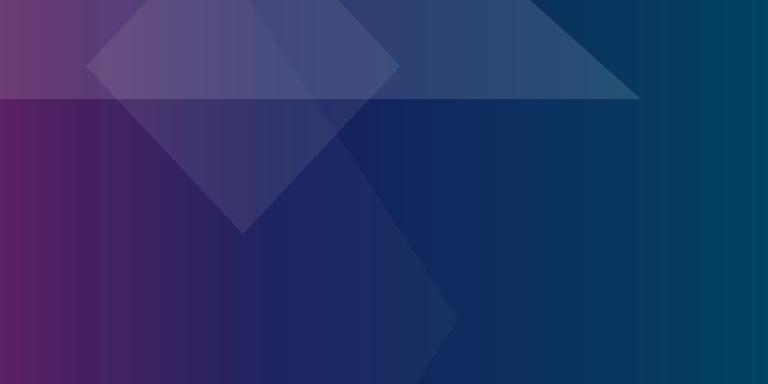
A Shadertoy shader for this background:

```glsl
// Flat geometric backdrop: a horizontal plum-navy-teal gradient overlaid with
// translucent white shapes (a slanted top band, a diamond and a faint arrowhead).
// Each shape is a signed distance in canvas heights, blended with a soft edge.

#define PLUM vec3(0.355, 0.128, 0.390)
#define NAVY vec3(0.090, 0.112, 0.362)
#define TEAL vec3(0.004, 0.262, 0.388)
#define NAVY_STOP 0.36
#define BAND_ALPHA 0.122
#define DIAMOND_ALPHA 0.075
#define ARROW_ALPHA 0.033

// Signed distance to the line through a point, positive along the normal
float halfPlane(vec2 p, vec2 point, vec2 normal) {
    return dot(p - point, normalize(normal));
}

// Signed distance to a diamond with the given half extents
float diamond(vec2 p, vec2 halfSize) {
    vec2 normal = 1.0 / halfSize;
    return (dot(abs(p), normal) - 1.0) / length(normal);
}

// Region left of a right-pointing tip, cut off by a vertical left side
float arrowhead(vec2 p, vec2 tip, float slope, float leftSide) {
    vec2 q = vec2(p.x, abs(p.y - tip.y));
    float sides = halfPlane(q, vec2(tip.x, 0.0), vec2(1.0, slope));
    return max(sides, leftSide - p.x);
}

// Antialiased coverage, about one pixel wide
float coverage(float dist) {
    return clamp(0.5 - dist * iResolution.y, 0.0, 1.0);
}

vec3 gradient(float x) {
    vec3 leftPart = mix(PLUM, NAVY, clamp(x / NAVY_STOP, 0.0, 1.0));
    return mix(leftPart, TEAL, clamp((x - NAVY_STOP) / (1.0 - NAVY_STOP), 0.0, 1.0));
}

void mainImage(out vec4 fragColor, in vec2 fragCoord) {
    vec2 p = fragCoord / iResolution.y;
    vec3 color = gradient(fragCoord.x / iResolution.x);

    // Faint arrowhead, slightly stronger toward its tip
    float arrow = coverage(arrowhead(p, vec2(1.193, 0.169), 0.655, 0.258));
    float arrowFade = mix(0.6, 1.0, smoothstep(0.258, 0.9, p.x));
    color = mix(color, vec3(1.0), ARROW_ALPHA * arrowFade * arrow);

    // Diamond, cropped by the top edge
    float gem = coverage(diamond(p - vec2(0.633, 0.828), vec2(0.409, 0.4375)));
    color = mix(color, vec3(1.0), DIAMOND_ALPHA * gem);

    // Top band with a slanted right end
    vec2 bandCorner = vec2(1.669, 0.742);
    float band = max(bandCorner.y - p.y, halfPlane(p, bandCorner, vec2(1.0, 1.121)));
    color = mix(color, vec3(1.0), BAND_ALPHA * coverage(band));

    fragColor = vec4(color, 1.0);
}
```
